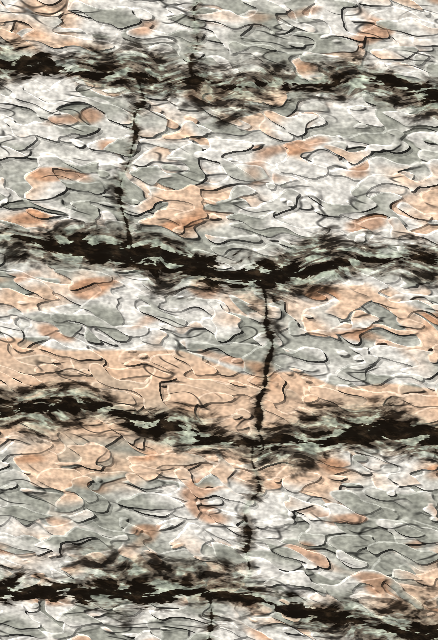
This texture is drawn by a WebGL 1 fragment shader. Its source:

```glsl
precision highp float;
// Pine bark: thin overlapping flakes in pale grey and tan, split by dark fissures.
// Flakes are thresholded layers of stretched gradient noise, lit from the upper left;
// fissures are warped, tilted rows of splintered layers joined by upright cracks.
uniform vec2 u_resolution;

vec2 hash2(vec2 c) {
  vec3 a = fract(vec3(c.xyx) * vec3(0.1031, 0.1030, 0.0973));
  a += dot(a, a.yzx + 33.33);
  return fract((a.xx + a.yz) * a.zy);
}

float corner(vec2 cell, vec2 offset) {
  float angle = 6.2832 * hash2(cell).x;
  return dot(vec2(cos(angle), sin(angle)), offset);
}

float noise(vec2 p) {
  vec2 i = floor(p), f = p - i;
  vec2 u = f * f * f * (f * (f * 6.0 - 15.0) + 10.0);
  vec2 e = vec2(1.0, 0.0);
  return mix(mix(corner(i, f), corner(i + e, f - e), u.x),
             mix(corner(i + e.yx, f - e.yx), corner(i + 1.0, f - 1.0), u.x), u.y);
}

float fbm(vec2 p) {
  float sum = 0.0, gain = 0.7;
  for (int i = 0; i < 4; i++) {
    sum += gain * noise(p);
    p = p * 2.03 + vec2(19.7, 7.3);
    gain *= 0.6;
  }
  return sum;
}

// Stacked flakes: x = height, y = tone of the topmost one
vec2 flakes(vec2 p) {
  p.y += 0.14 * p.x;
  p += vec2(0.022, 0.012) * vec2(noise(p * vec2(13.0, 24.0) + 40.0), noise(p * vec2(19.0, 15.0) + 70.0));
  vec2 flake = vec2(0.0, noise(p * vec2(4.0, 10.0) + 90.0));
  for (int i = 0; i < 5; i++) {
    float layer = float(i);
    vec2 q = p * vec2(9.5, 22.0) * (1.0 + 0.22 * layer) + 17.3 * layer + 60.0;
    float cover = smoothstep(0.13, 0.18, noise(q) + 0.14 * noise(q * 2.3));
    flake = mix(flake, vec2(layer + 1.0, 1.3 * noise(q * 0.45 + 31.0)), cover);
  }
  return flake;
}

// Distances to the nearest row fissure (x) and upright crack (y)
vec2 fissures(vec2 p) {
  p += vec2(0.05, 0.055) * vec2(noise(p * 5.0 + 12.0), noise(p * vec2(4.0, 3.0) + 3.0));
  p += 0.016 * vec2(noise(p * 22.0 + 5.0), noise(p * vec2(17.0, 24.0) + 8.0));
  float spacing = 0.27;
  float v = (p.y + 0.09 * p.x - 0.09) / spacing;
  float rowDist = abs(fract(v + 0.5) - 0.5) * spacing;
  float shift = hash2(vec2(floor(v) + 20.0, 4.0)).x;
  float crackDist = abs(fract(p.x / 0.5 + shift) - 0.5) * 0.5;
  return vec2(rowDist, crackDist);
}

void main() {
  vec2 p = gl_FragCoord.xy / u_resolution.y;
  vec3 black = vec3(0.09, 0.07, 0.05);
  vec3 umber = vec3(0.37, 0.33, 0.28);
  vec3 grey = vec3(0.64, 0.64, 0.59);
  vec3 pale = vec3(0.92, 0.90, 0.86);
  vec3 tan_ = vec3(0.91, 0.76, 0.63);
  vec3 rust = vec3(0.72, 0.49, 0.34);

  // Flake colours, with a smooth warm sheet across the middle
  vec2 flake = flakes(p);
  float broad = noise(p * vec2(3.0, 4.0) + 25.0);
  float sheetTop = 0.47 - 0.12 * p.x + 0.03 * noise(p * vec2(9.0, 6.0) + 2.0);
  float sheet = smoothstep(0.003, -0.003, p.y - sheetTop) * smoothstep(0.29, 0.33, p.y);
  float warm = smoothstep(0.12, 0.5, 0.7 * flake.y + noise(p * vec2(5.0, 9.0) + 55.0));
  warm = max(0.85 * warm, sheet * (0.85 + 0.4 * flake.y));
  vec3 color = mix(grey, pale, smoothstep(-0.46, 0.12, flake.y + 0.7 * broad));
  color = mix(color, tan_, clamp(warm, 0.0, 1.0));
  float stain = smoothstep(0.24, 0.44, noise(p * vec2(11.0, 24.0) + 81.0) + 0.25 * flake.y);
  color = mix(color, rust, 0.6 * stain * (1.0 - 0.6 * sheet));

  // Relief: bright upper rims, thin dark lines with a soft shade below
  float near = flake.x - flakes(p + vec2(-0.0018, 0.0018)).x;
  float far = flake.x - flakes(p + vec2(-0.0055, 0.0055)).x;
  float relief = 0.5 + 0.5 * smoothstep(-0.25, 0.25, noise(p * vec2(17.0, 23.0) + 33.0));
  color *= 1.0 - relief * (0.55 * clamp(-near, 0.0, 1.0) + 0.22 * clamp(-far, 0.0, 1.0));
  color += 0.16 * clamp(near, 0.0, 1.0);

  // Fibrous grain and pitting
  vec2 slant = p + vec2(0.0, 0.14 * p.x + 0.012 * noise(p * 15.0 + 48.0));
  float fibre = fbm(slant * vec2(36.0, 85.0) + 14.0);
  float pits = noise(p * vec2(150.0, 190.0));
  color *= 1.0 + 0.36 * fibre * (1.0 - 0.5 * sheet) + 0.2 * pits;
  float split = 1.0 - smoothstep(0.0, 0.07, abs(noise(slant * vec2(16.0, 48.0) + 77.0)));
  split *= smoothstep(0.1, 0.3, noise(p * vec2(13.0, 20.0) + 37.0));
  color *= 1.0 - 0.55 * split;

  // Splintered margins beside the fissures
  vec2 gap = fissures(p);
  vec2 bend = vec2(0.012, 0.022) * vec2(noise(p * 25.0 + 9.0), noise(p * vec2(14.0, 18.0) + 44.0));
  float ragged = fbm((p + bend) * vec2(22.0, 72.0) + 6.0);
  float spread = 0.045 * noise(p * vec2(7.0, 10.0) + 63.0);
  float margin = smoothstep(0.05, 0.014, gap.x + spread + 0.035 * ragged);
  margin = max(margin, 0.7 * smoothstep(0.018, 0.003, gap.y + 0.02 * ragged));
  vec3 layers = mix(black, umber, smoothstep(-0.24, -0.06, ragged));
  layers = mix(layers, grey * vec3(1.02, 1.07, 1.03), smoothstep(-0.02, 0.2, ragged));
  layers *= 1.0 + 0.8 * fibre + 0.35 * pits;
  color = mix(color, layers, margin * 0.9);

  // Deep openings, broken by splinters
  float width = 0.0085 + 0.014 * noise(p * vec2(6.0, 4.0) + 18.0);
  float opening = smoothstep(0.002, -0.002, gap.x - width + 0.034 * ragged);
  float crackWidth = 0.0025 + 0.006 * noise(p * 11.0 + 29.0);
  opening = max(opening, smoothstep(0.002, -0.002, gap.y - crackWidth + 0.012 * ragged));
  color = mix(color, black * (1.0 + 3.0 * max(fibre, 0.0)), opening * 0.95);

  gl_FragColor = vec4(clamp(color, 0.0, 1.0), 1.0);
}
```
